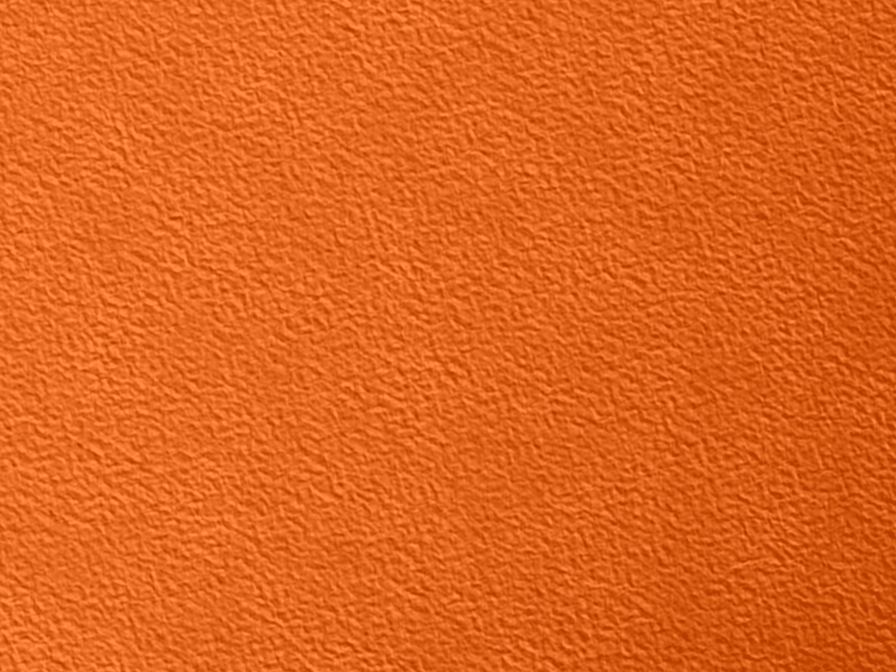
Reproduce this texture procedurally as a Shadertoy shader.

```glsl
#define GRAIN_SCALE 92.0
#define GRAIN_STRETCH 0.92
#define WARP 0.35
#define FINE_AMOUNT 0.40
#define RELIEF 1.18
#define LIGHT_DIR normalize(vec2(-0.5, -0.87))
#define LIGHT_STEP 0.38
#define MID_TONE 0.50
#define BROAD_SHADE 1.5
#define DEEP_ORANGE vec3(0.77, 0.29, 0.02)
#define PALE_ORANGE vec3(0.97, 0.49, 0.21)

// Random unit vector for a lattice point
vec2 randomGradient(vec2 cell) {
    uvec2 q = uvec2(ivec2(cell) + 4096);
    uint n = q.x * 1597u + q.y * 51749u;
    n = (n ^ (n >> 15)) * 73939u + q.y * 7919u;
    n = (n ^ (n >> 13)) * 95471u;
    n ^= n >> 16;
    float angle = float(n & 65535u) / 65536.0 * 6.28319;
    return vec2(cos(angle), sin(angle));
}

float gradientNoise(vec2 p) {
    vec2 cell = floor(p);
    vec2 f = p - cell;
    vec2 w = f * f * f * (f * (f * 6.0 - 15.0) + 10.0);
    vec2 e = vec2(1.0, 0.0);
    float a = dot(randomGradient(cell), f);
    float b = dot(randomGradient(cell + e.xy), f - e.xy);
    float c = dot(randomGradient(cell + e.yx), f - e.yx);
    float d = dot(randomGradient(cell + e.xx), f - e.xx);
    return mix(mix(a, b, w.x), mix(c, d, w.x), w.y);
}

// Pebbled surface: warped bumps with finer wrinkles on top
float grainHeight(vec2 p) {
    vec2 bend = vec2(gradientNoise(p * 0.5 + 31.7), gradientNoise(p * 0.5 + 87.3));
    p += WARP * bend;
    float bumps = gradientNoise(p);
    float wrinkles = gradientNoise(p * 1.8 + 53.1);
    return bumps + FINE_AMOUNT * wrinkles;
}

// Squeeze along the light, so grains lie across it
vec2 grainSpace(vec2 p) {
    vec2 across = vec2(-LIGHT_DIR.y, LIGHT_DIR.x);
    return vec2(dot(p, across) * GRAIN_STRETCH, dot(p, LIGHT_DIR)) * GRAIN_SCALE;
}

void mainImage(out vec4 fragColor, in vec2 fragCoord) {
    vec2 uv = fragCoord / iResolution.xy;
    vec2 p = fragCoord / iResolution.y;

    // Side light on the relief
    vec2 g = grainSpace(p);
    vec2 stepToLight = vec2(0.0, 0.5 * LIGHT_STEP);
    float relief = grainHeight(g - stepToLight) - grainHeight(g + stepToLight);

    // Uneven strength and brightness over the sheet
    float patches = gradientNoise(p * 7.0 + 12.4);
    float mottle = gradientNoise(p * 24.0 + 5.3);
    float strength = RELIEF * (1.0 + 0.3 * patches);
    float falloff = 0.13 - 0.24 * uv.x * uv.x - 0.12 * uv.x * (1.0 - uv.y);
    falloff -= 0.10 * smoothstep(0.25, 0.0, uv.y) * uv.x;

    float tone = MID_TONE + BROAD_SHADE * falloff + 0.10 * patches + 0.14 * mottle;
    tone += strength * relief;
    vec3 color = mix(DEEP_ORANGE, PALE_ORANGE, clamp(tone, -0.3, 1.3));
    fragColor = vec4(clamp(color, 0.0, 1.0), 1.0);
}
```
